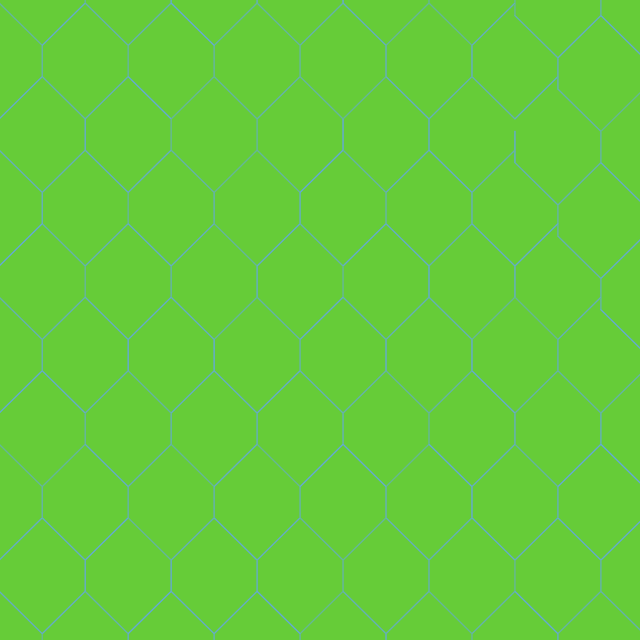
A Shadertoy shader for this pattern:

```glsl
const vec3 FIELD = vec3(0.40, 0.80, 0.22);
const vec3 LINE = vec3(0.39, 0.66, 0.85);
const vec2 PITCH = vec2(0.1343, 0.1149);    // column and row spacing
const vec2 ORIGIN = vec2(-0.0012, -0.0145); // centre of cell (0, 0)
const float HALF_SIDE = 0.0244;             // half of an upright edge
const float HALF_WIDTH = 0.00105;           // half of the line width
const float SLIP = -0.0195;                 // drop of cells past the fault

float hash(vec3 p) {
    return fract(sin(dot(p, vec3(12.99, 78.23, 37.72))) * 4375.85);
}

float segmentDistance(vec2 p, vec2 a, vec2 b) {
    vec2 pa = p - a, ba = b - a;
    return length(pa - ba * clamp(dot(pa, ba) / dot(ba, ba), 0.0, 1.0));
}

float rowOffset(float row) {
    return 0.5 * mod(row, 2.0);
}

vec2 cellCentre(vec2 id) {
    return ORIGIN + PITCH * vec2(id.x + rowOffset(id.y), id.y);
}

// Cells at the upper right slide down along a slanted fault
float faultSlip(vec2 centre) {
    return SLIP * step(1.134, centre.x + 0.35 * centre.y);
}

// Anti-aliased edge with its own faintness
float edgeInk(vec2 p, vec2 a, vec2 b, float pixel, vec3 seed) {
    float d = segmentDistance(p, a, b);
    float cover = 1.0 - smoothstep(HALF_WIDTH - 0.6 * pixel, HALF_WIDTH + 0.6 * pixel, d);
    return cover * mix(0.55, 1.0, hash(seed));
}

// Each cell owns its left edge and its two lower edges
float cellInk(vec2 p, vec2 id, float pixel) {
    vec2 bottom = vec2(0.0, HALF_SIDE - PITCH.y);
    vec2 left = vec2(-0.5 * PITCH.x, -HALF_SIDE);
    vec2 right = vec2(-left.x, left.y);
    float ink = edgeInk(p, bottom, left, pixel, vec3(id, 1.0));
    ink = max(ink, edgeInk(p, bottom, right, pixel, vec3(id, 2.0)));
    return max(ink, edgeInk(p, left, vec2(left.x, HALF_SIDE), pixel, vec3(id, 3.0)));
}

float latticeInk(vec2 p, float pixel) {
    vec2 grid = (p - ORIGIN) / PITCH;
    float ink = 0.0;
    for (int j = -1; j <= 1; j++) {
        float row = round(grid.y) + float(j);
        for (int i = -1; i <= 1; i++) {
            vec2 id = vec2(round(grid.x - rowOffset(row)) + float(i), row);
            vec2 centre = cellCentre(id);
            vec2 local = p - centre - vec2(0.0, faultSlip(centre));
            ink = max(ink, cellInk(local, id, pixel));
        }
    }
    return ink;
}

void mainImage(out vec4 fragColor, in vec2 fragCoord) {
    float pixel = 1.0 / iResolution.y;
    float ink = latticeInk(fragCoord * pixel, pixel);
    fragColor = vec4(mix(FIELD, LINE, ink), 1.0);
}
```
